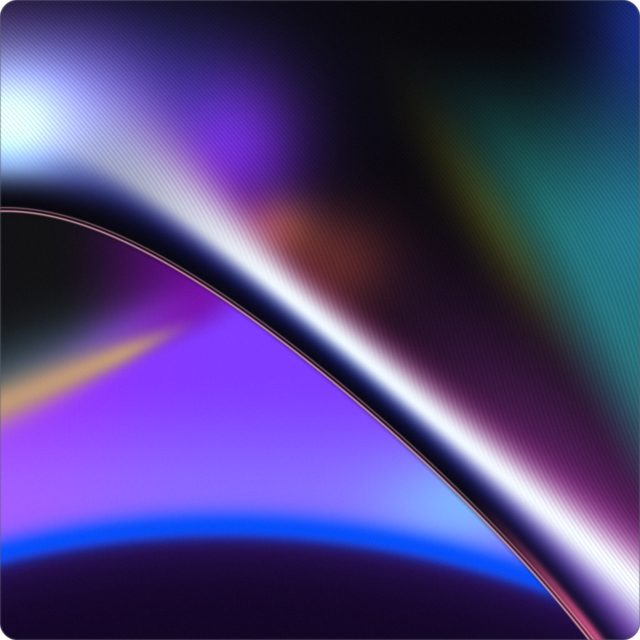
Give the GLSL for this background, as a three.js fragment shader.

```glsl
// Glossy curved ribbon of light over an iridescent dark field, with a violet hollow below.
varying vec2 vUv;

const vec3 NIGHT = vec3(0.035, 0.03, 0.05);
const vec3 INDIGO = vec3(0.25, 0.25, 0.72);
const vec3 CYAN = vec3(0.62, 0.85, 0.75);
const vec3 VIOLET = vec3(0.33, 0.08, 0.58);
const vec3 PEACH = vec3(0.36, 0.20, 0.07);
const vec3 RUST = vec3(0.30, 0.12, 0.09);
const vec3 TEAL = vec3(0.09, 0.41, 0.38);
const vec3 OLIVE = vec3(0.15, 0.16, 0.02);
const vec3 PLUM = vec3(0.36, 0.11, 0.38);
const vec3 RIBBON = vec3(0.93, 0.97, 1.0);
const vec3 PURPLE = vec3(0.50, 0.24, 1.0);
const vec3 LAVENDER = vec3(0.53, 0.42, 1.0);
const vec3 SKY = vec3(0.50, 0.75, 1.0);
const vec3 AZURE = vec3(0.0, 0.31, 1.0);
const vec3 ABYSS = vec3(0.07, 0.02, 0.14);
const vec3 BEAM = vec3(0.78, 0.63, 0.46);
const vec3 RIM = vec3(0.90, 0.66, 0.70);
const float RIPPLE_PITCH = 0.0065;
const float RIPPLE_DEPTH = 0.055;
const float GRAIN = 0.012;
const float CORNER = 0.028;

float hash(vec2 p) {
  return fract(sin(dot(p, vec2(127.1, 311.7))) * 43758.5453);
}

float bell(float x, float width) {
  float u = x / width;
  return exp(-u * u);
}

float glow(vec2 p, vec2 center, vec2 radius) {
  vec2 u = (p - center) / radius;
  return exp(-dot(u, u));
}

// Approximate signed distance to the rim, positive above it
float rimDistance(vec2 p) {
  float x = p.x;
  float height = 0.673 + x * (0.024 + x * (-1.65 + x * (1.571 - 0.72 * x)));
  float slope = 0.024 + x * (-3.3 + x * (4.713 - 2.88 * x));
  return (p.y - height) / sqrt(1.0 + slope * slope);
}

vec3 upperField(vec2 p, float d) {
  // Soft coloured lights
  vec3 light = INDIGO * glow(p, vec2(0.10, 0.84), vec2(0.26, 0.14));
  light += CYAN * glow(p, vec2(0.01, 0.805), vec2(0.11, 0.09));
  light += VIOLET * glow(p, vec2(0.37, 0.76), vec2(0.10, 0.12));
  light += PEACH * glow(p, vec2(0.43, 0.645), vec2(0.06, 0.05));
  light += RUST * glow(p, vec2(0.52, 0.59), vec2(0.09, 0.08));
  light += PLUM * bell(d - 0.10, 0.13) * smoothstep(0.45, 1.0, p.x);

  // Diagonal teal sheet with an olive border
  float q = dot(p, vec2(0.872, 0.49)) - 1.03;
  float sheet = smoothstep(-0.07, 0.06, q) * (1.0 - smoothstep(0.62, 0.96, p.y));
  light += TEAL * sheet;
  light += OLIVE * bell(q + 0.04, 0.045) * bell(p.y - 0.65, 0.17);
  light += vec3(0.02, 0.04, 0.14) * smoothstep(0.8, 1.0, p.x) * smoothstep(0.3, 0.7, p.y);
  light += vec3(0.05, 0.12, 0.36) * glow(p, vec2(1.02, 0.96), vec2(0.08, 0.13));

  vec3 col = NIGHT + light * smoothstep(0.005, 0.07, d);

  // Bright ribbon with colour-split shoulders
  float center = 0.055 + 0.28 * (p.x - 0.58) * (p.x - 0.58);
  float spread = mix(0.12, 0.034, smoothstep(0.1, 0.5, p.x));
  vec3 inner = center * vec3(0.34, 0.36, 0.50);
  vec3 outer = spread * vec3(1.18, 0.95, 1.08);
  vec3 u = (d - center) / (d < center ? inner : outer);
  float strength = mix(0.42, 1.0, smoothstep(0.05, 0.45, p.x));
  vec3 ribbon = RIBBON * exp(-u * u) * strength;
  col = 1.0 - (1.0 - min(col, 1.0)) * (1.0 - ribbon);

  // Fine curved ripples
  float phase = p.x * 0.85 + p.y * 0.45 + 0.3 * d * d + 0.04 * sin(7.0 * p.y);
  float ripple = sin(6.2832 * phase / RIPPLE_PITCH);
  return col * (1.0 + RIPPLE_DEPTH * ripple * smoothstep(0.05, 0.12, d));
}

vec3 lowerField(vec2 p, float d) {
  // Violet body, paler toward the floor and bluer near the rim
  vec3 col = mix(LAVENDER, PURPLE, smoothstep(0.22, 0.42, p.y));
  col += vec3(0.10, -0.05, 0.0) * bell(p.x, 0.22);
  col = mix(col, SKY, 0.85 * glow(p, vec2(0.73, 0.21), vec2(0.14, 0.08)));

  // Shaded pocket above the slanted beam
  float s = p.y - 0.362 - 0.42 * p.x;
  vec3 pocket = mix(vec3(0.07, 0.07, 0.08), vec3(0.42, 0.04, 0.58), smoothstep(0.08, 0.34, p.x));
  pocket += vec3(0.16, 0.24, 0.27) * bell(s - 0.03, 0.07) * (1.0 - smoothstep(0.0, 0.3, p.x));
  pocket += vec3(0.20, 0.12, 0.36) * bell(s - 0.03, 0.045) * bell(p.x - 0.18, 0.12);
  col = mix(col, pocket, smoothstep(-0.03, 0.035, s) * (1.0 - smoothstep(0.30, 0.42, p.x)));
  float beamWidth = mix(0.036, 0.014, smoothstep(0.0, 0.3, p.x));
  col = mix(col, BEAM, 0.92 * bell(s - 0.005, beamWidth) * (1.0 - smoothstep(0.18, 0.32, p.x)));

  // Blue arc fading into the dark floor
  float arc = p.y - 0.177 + 0.35 * (p.x - 0.35) * (p.x - 0.35);
  vec3 floorCol = ABYSS + vec3(0.17, 0.08, 0.36) * exp(min(arc, 0.0) * 22.0);
  col = mix(floorCol, col, smoothstep(-0.025, 0.02, arc));
  col = mix(col, AZURE, 0.93 * bell(arc, arc > 0.0 ? 0.026 : 0.019));
  return col * mix(0.75, 1.0, smoothstep(0.0, 0.012, -d));
}

void main() {
  vec2 p = vUv;
  float d = rimDistance(p);
  vec3 col = mix(lowerField(p, d), upperField(p, d), smoothstep(-0.0015, 0.0015, d));

  // Hairline rim: bright line, dark gap, faint second line
  float flare = smoothstep(0.72, 0.95, p.x);
  col = mix(col, vec3(0.06, 0.02, 0.08), 0.8 * bell(d + 0.0005, 0.004));
  col = mix(col, RIM, 0.75 * bell(d + 0.003, 0.0018));
  col = mix(col, RIM * 0.75, 0.55 * bell(d - 0.0025, 0.0016));
  col += vec3(0.75, 0.28, 0.42) * flare * bell(d - 0.008, 0.008);

  col += GRAIN * (hash(floor(p * 512.0)) - 0.5);

  // Rounded frame
  vec2 corner = abs(p - 0.5) - 0.5 + CORNER;
  float frame = length(max(corner, 0.0)) - CORNER;
  col = mix(col, vec3(0.35, 0.36, 0.42), 0.5 * smoothstep(-0.003, 0.0, frame));
  col = mix(col, vec3(1.0), smoothstep(-0.001, 0.002, frame));
  gl_FragColor = vec4(clamp(col, 0.0, 1.0), 1.0);
}
```
